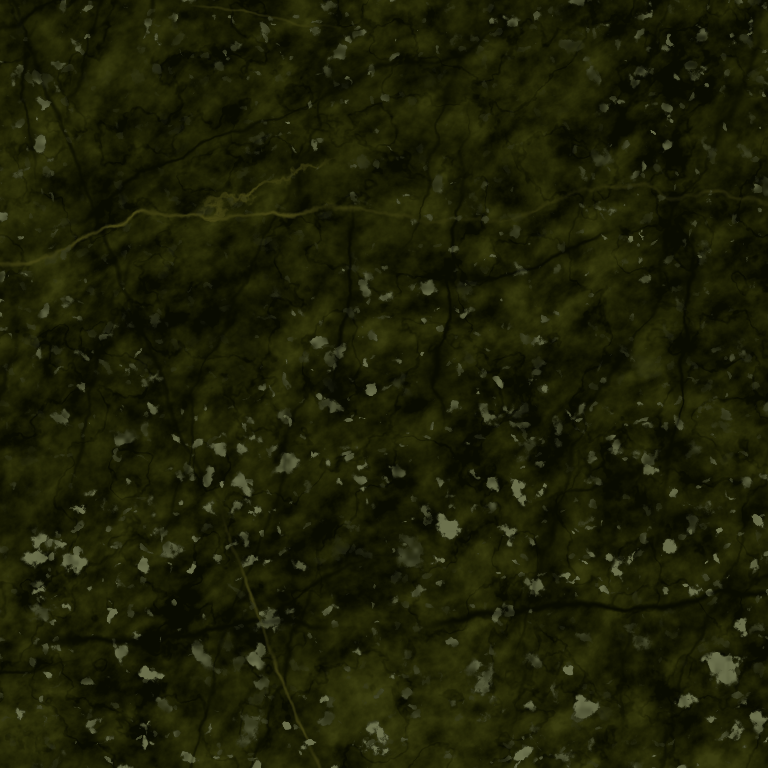
Reproduce this texture procedurally as a three.js fragment shader.

```glsl
#define SHADOW vec3(0.036, 0.043, 0.005)
#define OLIVE vec3(0.200, 0.211, 0.048)
#define VEIN vec3(0.290, 0.285, 0.085)
#define FLECK_DIM vec3(0.205, 0.218, 0.120)
#define FLECK_PALE vec3(0.420, 0.440, 0.300)
#define BASE_TONE 0.49
#define CLOUD_CONTRAST 1.1
#define MOTTLE_CONTRAST 1.45
#define GRIT_CONTRAST 0.55
#define FLECK_AMOUNT 0.5
#define CRACK_WIDTH 0.005

varying vec2 vUv;

float hash(vec2 p) {
  return fract(sin(dot(p, vec2(127.1, 311.7))) * 43758.5);
}

float noise(vec2 p) {
  vec2 i = floor(p), f = fract(p);
  f = f * f * (3.0 - 2.0 * f);
  return mix(mix(hash(i), hash(i + vec2(1.0, 0.0)), f.x),
             mix(hash(i + vec2(0.0, 1.0)), hash(i + vec2(1.0)), f.x), f.y);
}

float fbm(vec2 p) {
  float sum = 0.0, amp = 0.516;
  for (int i = 0; i < 5; i++) {
    sum += amp * noise(p);
    p = mat2(1.6, 1.2, -1.2, 1.6) * p + 17.3;
    amp *= 0.5;
  }
  return sum;
}

vec2 rotate(vec2 p, float a) {
  float c = cos(a), s = sin(a);
  return vec2(c * p.x - s * p.y, s * p.x + c * p.y);
}

float band(float d, float width) {
  return 1.0 - smoothstep(0.0, width, abs(d));
}

// Wandering, broken cracks leaning by an angle from the vertical
float cracks(vec2 p, float lean, float count) {
  vec2 q = rotate(p, lean);
  q.x += (fbm(q * 3.0 + count) - 0.5) * 0.13 + (fbm(q * 35.0) - 0.5) * 0.02;
  float id = floor(q.x * count);
  float d = (fract(q.x * count) - 0.3 - 0.4 * hash(vec2(id, count))) / count;
  float run = smoothstep(0.4, 0.75, noise(vec2(id * 7.3, q.y * 4.5 + id)));
  float width = CRACK_WIDTH * (0.4 + 1.2 * noise(q * 25.0));
  return run * (0.6 * band(d, width) + 0.4 * band(d, width * 5.0));
}

// Ragged mineral grains, one candidate per cell; returns the brightest cover
float flecks(vec2 p, float cells, float chance) {
  vec2 ragged = vec2(fbm(p * 45.0), fbm(p * 45.0 + 31.0)) - 0.5;
  vec2 q = p * cells + ragged * cells * 0.03;
  float edge = (fbm(p * 70.0 + cells) - 0.5) * 3.4;
  float cover = 0.0;
  for (int y = -1; y <= 1; y++) {
    for (int x = -1; x <= 1; x++) {
      vec2 cell = floor(q) + vec2(float(x), float(y));
      vec2 center = cell + vec2(hash(cell + 3.1), hash(cell + 8.7));
      float size = mix(0.15, 0.40, pow(hash(cell + 5.9), 2.0));
      vec2 local = rotate(q - center, 0.6 + 2.4 * hash(cell + 1.7));
      float d = length(local * vec2(1.35, 0.9)) / size + edge;
      float strength = 0.4 + 0.6 * hash(cell + 9.3);
      float present = step(hash(cell + 12.4), chance);
      float near = 1.0 - smoothstep(0.8, 1.6, length(q - center) / size);
      cover = max(cover, present * strength * near * (1.0 - smoothstep(0.3, 1.15, d)));
    }
  }
  return cover;
}

void main() {
  vec2 p = vUv;
  vec2 warp = vec2(fbm(p * 5.0), fbm(p * 5.0 + 40.0)) - 0.5;
  vec2 q = p + warp * 0.06;

  // Cloudy stone with sloping streaks, mottling, grit and a dark web
  vec2 slope = rotate(q, 1.0);
  float tone = BASE_TONE + (fbm(slope * vec2(8.0, 4.0) + 4.0) - 0.5) * CLOUD_CONTRAST;
  tone += (fbm(slope * vec2(42.0, 28.0) + 9.0) - 0.5) * MOTTLE_CONTRAST;
  tone += (fbm(p * 100.0 + 5.0) - 0.5) * GRIT_CONTRAST;
  tone -= 0.24 * band(fbm(q * 18.0 + 60.0) - 0.5, 0.04);
  tone -= 0.22 * smoothstep(0.55, 0.75, fbm(p * 3.5 + 23.0));

  // Steep and shallow cracks, and one long crack near the foot
  float dark = max(cracks(p, 0.15, 7.0), cracks(p, 1.2, 4.0));
  dark = max(dark, 0.7 * cracks(p + 5.0, 0.35, 6.0));
  float wander = (fbm(p * 6.0 + 2.0) - 0.5) * 0.05;
  float jag = (fbm(p * 32.0 + 8.0) - 0.5) * 0.02;
  float foot = p.y - 0.165 - 0.06 * p.x - wander + jag;
  dark = max(dark, band(foot, 0.008) * smoothstep(0.25, 0.55, noise(p * 6.0)));

  // Long seam falling to the right: dark above, olive below
  float seam = p.x - 0.02 - 0.39 * (1.0 - p.y) - wander * 0.8 + jag * 0.6;
  dark = max(dark, 0.7 * band(seam, 0.006) * smoothstep(0.2, 0.5, p.y));
  tone = mix(tone, -0.05, dark * 0.9);
  float vein = band(seam, 0.004) * (1.0 - smoothstep(0.2, 0.4, p.y)) * 0.8;

  // Level vein with a short branch and a thin one near the top
  float rise = p.y - 0.685 - 0.075 * p.x - (fbm(vec2(p.x * 5.0, 3.0)) - 0.5) * 0.1 + jag;
  float fade = 1.0 - 0.6 * smoothstep(0.35, 0.6, p.x);
  vein = max(vein, band(rise, 0.0045) * fade);
  float branch = rise - 0.35 * (p.x - 0.25) + jag * 2.0;
  float reach = smoothstep(0.24, 0.28, p.x) * (1.0 - smoothstep(0.38, 0.46, p.x));
  vein = max(vein, band(branch, 0.005) * reach);
  float top = p.y - 0.985 + 0.12 * (p.x - 0.26) + wander + jag * 0.5;
  vein = max(vein, band(top, 0.003) * reach * 0.7);
  tone += 0.25 * reach * band(branch, 0.05);

  // Olive ramp, then veins
  float t = clamp(tone, 0.0, 1.15);
  vec3 color = mix(SHADOW, OLIVE, vec3(t, t, t * t));
  color = mix(color, VEIN, vein * (0.3 + 0.7 * noise(p * 40.0)));

  // Pale grains, larger and brighter toward the foot
  float low = 1.0 - smoothstep(0.3, 0.65, p.y);
  float cluster = smoothstep(0.25, 0.65, noise(p * 7.0 + 14.0));
  float large = flecks(p, 16.0, FLECK_AMOUNT * 0.8) * low;
  float medium = flecks(p + 3.0, 28.0, FLECK_AMOUNT) * mix(0.6, 1.0, low);
  float small = flecks(p + 7.0, 46.0, FLECK_AMOUNT) * 0.65;
  float pale = max(large, max(medium, small) * mix(0.45, 1.0, cluster));
  pale *= 0.7 + 0.6 * noise(p * 120.0);
  vec3 grain = mix(FLECK_DIM, FLECK_PALE, smoothstep(0.3, 0.85, pale));
  color = mix(color, grain, smoothstep(0.03, 0.6, pale) * (1.0 - 0.5 * dark));

  gl_FragColor = vec4(color, 1.0);
}
```
